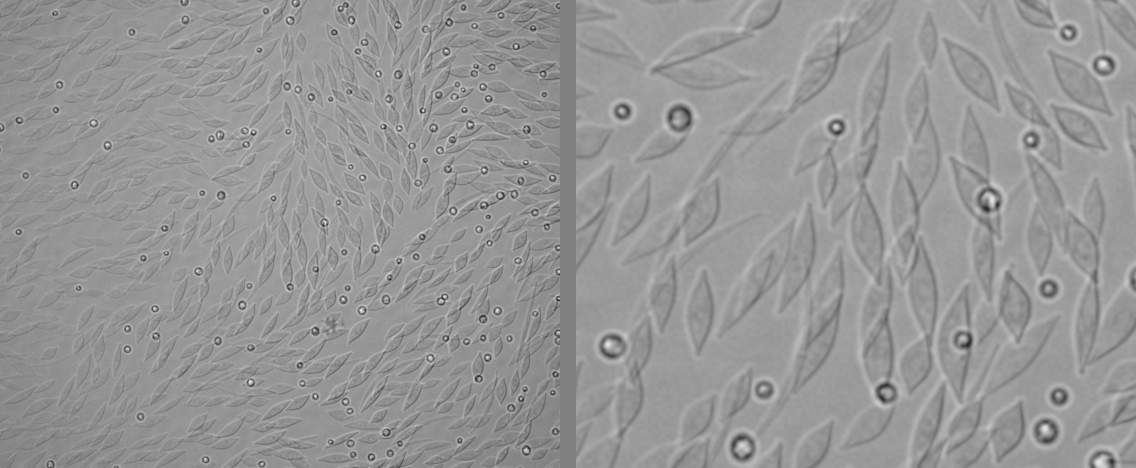
Left, the full canvas; right, a detail of the centre.
Give the GLSL for this texture, as a WebGL 2 fragment shader.

```glsl
#version 300 es
precision highp float;
// Grey micrograph of a dense sheet of spindle cells with small round cells on top.
// Jittered grids scatter tapered bodies along a smooth direction field; each outline
// gets a dark rim, a pale halo and slanted light over an uneven, grainy backdrop.

uniform vec2 u_resolution;
out vec4 fragColor;

const vec2 LIGHT_DIR = vec2(-0.6, 0.8);

vec3 hash3(vec2 c) {
  vec3 h = fract(c.xyx * vec3(0.1031, 0.1030, 0.0973));
  h += dot(h, h.yxz + 33.33);
  return fract((h.xxy + h.yzz) * h.zyx);
}

float valueNoise(vec2 p) {
  vec2 i = floor(p), f = fract(p);
  f = f * f * (3.0 - 2.0 * f);
  float low = mix(hash3(i).x, hash3(i + vec2(1, 0)).x, f.x);
  float high = mix(hash3(i + vec2(0, 1)).x, hash3(i + vec2(1, 1)).x, f.x);
  return mix(low, high, f.y);
}

float bell(float x, float width) {
  x /= width;
  return exp(-x * x);
}

mat2 rotation(float a) {
  float c = cos(a), s = sin(a);
  return mat2(c, s, -s, c);
}

// Local growth direction, in radians
float flowAngle(vec2 p) {
  float a = 0.55 + 1.5 * (valueNoise(p * 4.5 + 17.0) - 0.5);
  a += 1.2 * bell(p.x - 0.78, 0.15) * smoothstep(0.38, 0.6, p.y);
  a -= 0.45 * smoothstep(0.88, 1.05, p.x) * smoothstep(0.4, 0.75, p.y);
  return a + 0.35 * smoothstep(0.85, 1.1, p.x) * smoothstep(0.4, 0.1, p.y);
}

// Approximate distance to a body that tapers to a point at both ends
float spindleDistance(vec2 q, float halfLength, float halfWidth) {
  float t = q.x / halfLength;
  float taper = max(0.0, 1.0 - t * t);
  float beyond = max(abs(q.x) - halfLength, 0.0);
  return length(vec2(beyond, q.y)) - halfWidth * taper * sqrt(taper);
}

float spindleTone(vec2 q, float angle, float halfLength, float halfWidth, float grain) {
  float d = spindleDistance(q, halfLength, halfWidth);
  vec2 across = rotation(angle) * vec2(0.0, clamp(q.y / 0.004, -1.0, 1.0));
  float lit = dot(across, LIGHT_DIR);
  float rim = bell(d, 0.0018) * (-0.075 + 0.065 * lit);
  float halo = bell(d - 0.0038, 0.0023) * (0.045 + 0.03 * lit);
  float inside = smoothstep(0.001, -0.002, d);
  float nucleus = length(q / vec2(1.6, 1.0)) - halfWidth * 0.5;
  float body = -0.013 + 0.07 * (grain - 0.5) - 0.025 * bell(nucleus, 0.0016);
  return rim + halo + inside * body;
}

// Sum of spindles; sizes hold (min, max) half lengths and half widths
float spindleLayer(vec2 p, float pitch, vec4 sizes, float share, float seed, float grain) {
  float tone = 0.0;
  vec2 home = floor(p / pitch);
  for (int y = -2; y <= 2; y++)
  for (int x = -2; x <= 2; x++) {
    vec2 cell = home + vec2(x, y);
    vec3 place = hash3(cell + seed), form = hash3(cell + seed + 71.0);
    if (place.z > share) continue;
    vec2 center = (cell + 0.1 + 0.8 * place.xy) * pitch;
    float angle = flowAngle(center) + 0.8 * (form.z - 0.5);
    vec2 q = (p - center) * rotation(angle);
    q.y += (place.z / share - 0.5) * 8.0 * q.x * q.x;
    float halfLength = mix(sizes.x, sizes.y, form.x);
    float halfWidth = mix(sizes.z, sizes.w, form.y);
    tone += spindleTone(q, angle, halfLength, halfWidth, grain) * (0.55 + 0.65 * form.z);
  }
  return tone;
}

// Small round cells: dark ring, pale halo, bright off-center glint
float roundLayer(vec2 p, float pitch, float grain) {
  float tone = 0.0;
  vec2 home = floor(p / pitch);
  for (int y = -1; y <= 1; y++)
  for (int x = -1; x <= 1; x++) {
    vec2 cell = home + vec2(x, y);
    vec3 place = hash3(cell + 211.0), form = hash3(cell + 307.0);
    vec2 center = (cell + place.xy) * pitch;
    float share = 0.08 + 0.16 * smoothstep(0.4, 1.0, center.x);
    share *= 0.35 + 1.4 * valueNoise(center * 7.0 + 5.0);
    if (place.z > share) continue;
    vec2 q = p - center;
    float radius = mix(0.0045, 0.0085, form.x);
    float d = length(q * vec2(1.0, 0.85 + 0.3 * form.y)) - radius;
    float inside = smoothstep(0.001, -0.002, d);
    float glint = bell(length(q - LIGHT_DIR * radius * 0.3), radius * 0.45);
    tone += -0.24 * bell(d + 0.001, 0.0021) + 0.09 * bell(d - 0.0035, 0.002);
    tone += inside * (0.2 * glint + 0.35 * (grain - 0.5));
  }
  return tone;
}

void main() {
  vec2 p = gl_FragCoord.xy / u_resolution.y;
  float grain = valueNoise(p * 240.0);

  // Uneven lamp light, darker toward the corners
  float tone = 0.572 + 0.05 * bell(length(p - vec2(0.62, 0.66)), 0.42);
  tone -= 0.055 * smoothstep(0.45, 0.85, length(p - vec2(0.58, 0.55)));

  // Faint relief of the sheet and fine sensor grain
  vec2 ripple = p * 55.0;
  tone += 0.05 * (valueNoise(ripple) - valueNoise(ripple + LIGHT_DIR * 0.35));
  tone += 0.028 * (valueNoise(p * 390.0 + 40.0) - 0.5);

  // Cells and thin fibres, more distinct toward the right
  float contrast = mix(0.5, 1.1, smoothstep(0.1, 0.85, p.x));
  float cells = spindleLayer(p, 0.039, vec4(0.019, 0.042, 0.005, 0.0105), 0.85, 11.0, grain);
  cells += 0.6 * spindleLayer(p, 0.085, vec4(0.05, 0.1, 0.001, 0.003), 0.4, 131.0, grain);
  tone += contrast * cells + roundLayer(p, 0.035, grain);

  // One rough clump of debris
  float clump = length(p - vec2(0.71, 0.3)) + 0.02 * valueNoise(p * 60.0);
  tone += smoothstep(0.038, 0.022, clump) * (0.35 * valueNoise(p * 150.0) - 0.21);

  fragColor = vec4(vec3(clamp(tone, 0.18, 0.88)), 1.0);
}
```
